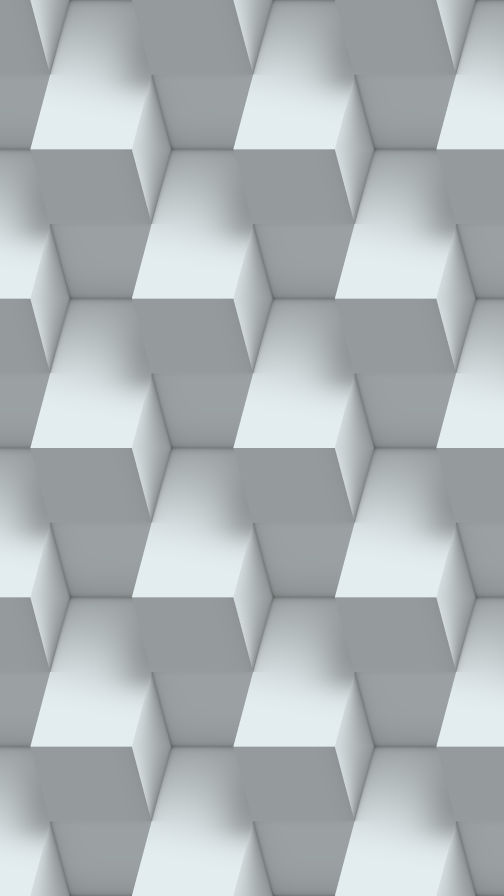
Reproduce this pattern procedurally as a Shadertoy shader.

```glsl
const float SLANT = 0.39;

// Dark seam that fades away from an edge
float seam(float dist) {
    return 0.13 * exp(-abs(dist) * 75.0) + 0.05 * exp(-abs(dist) * 13.0);
}

// Upward face: bright front edge, shaded back and inner corner
float topFace(float u, float t, float left) {
    float shade = mix(0.65, 0.89, smoothstep(-0.05, 0.82, t - 0.12 * (u - 0.6)));
    vec2 corner = vec2(u - 1.0 - 0.5 * SLANT, t - 0.5);
    corner /= vec2(0.32, corner.y < 0.0 ? 0.36 : 0.13);
    shade -= 0.2 * exp(-dot(corner, corner));
    shade -= seam(t);
    if (t < 0.5) shade -= seam(u - left);
    return shade;
}

// Front face, continued by the recess below it
float frontFace(float u, float t, float left, float right) {
    float shade = 0.585 + 0.022 * smoothstep(0.48, 0.54, t);
    shade -= 0.02 * smoothstep(0.75, 1.0, t);
    shade -= seam(1.0 - t) * 0.75;
    if (t > 0.5) shade -= seam(u - left) * 0.9;
    else shade -= 0.03 * exp(-(right - u) * 12.0);
    return shade;
}

// Narrow side face, lit along its outer edge
float sideFace(float u, float t, float rising, float falling) {
    float width = abs(rising - falling);
    float fromRight = max(rising, falling) - u;
    float shade = mix(0.6, 0.84, smoothstep(0.0, 1.0, fromRight / (width + 0.05)));
    return shade - seam(fromRight) * 0.7;
}

// Six staggered rows; u spans one block width, t runs down each row
float blocks(vec2 uv) {
    float down = (1.0 - uv.y) * 6.0;
    float row = floor(down);
    float t = down - row;
    float u = uv.x * 4.966 - 0.299 - row;

    float rising = SLANT * t;
    float falling = SLANT * (1.0 - t);
    float right = 1.0 + min(rising, falling);

    float topU = mod(u + 0.3, 2.0) - 0.3;
    if (topU > falling && topU < right) return topFace(topU, t, falling);

    float frontU = mod(u - 0.7, 2.0) - 0.3;
    if (frontU > rising && frontU < right) return frontFace(frontU, t, rising, right);

    float sideU = fract(u);
    return sideFace(sideU, t, rising, falling);
}

void mainImage(out vec4 fragColor, in vec2 fragCoord) {
    // Average a 3 by 3 grid of samples for smooth edges
    float shade = 0.0;
    for (int j = -1; j <= 1; j++) {
        for (int i = -1; i <= 1; i++) {
            vec2 offset = vec2(i, j) / 3.0;
            shade += blocks((fragCoord + offset) / iResolution.xy);
        }
    }
    fragColor = vec4(shade / 9.0 * vec3(1.0, 1.04, 1.05), 1.0);
}
```
